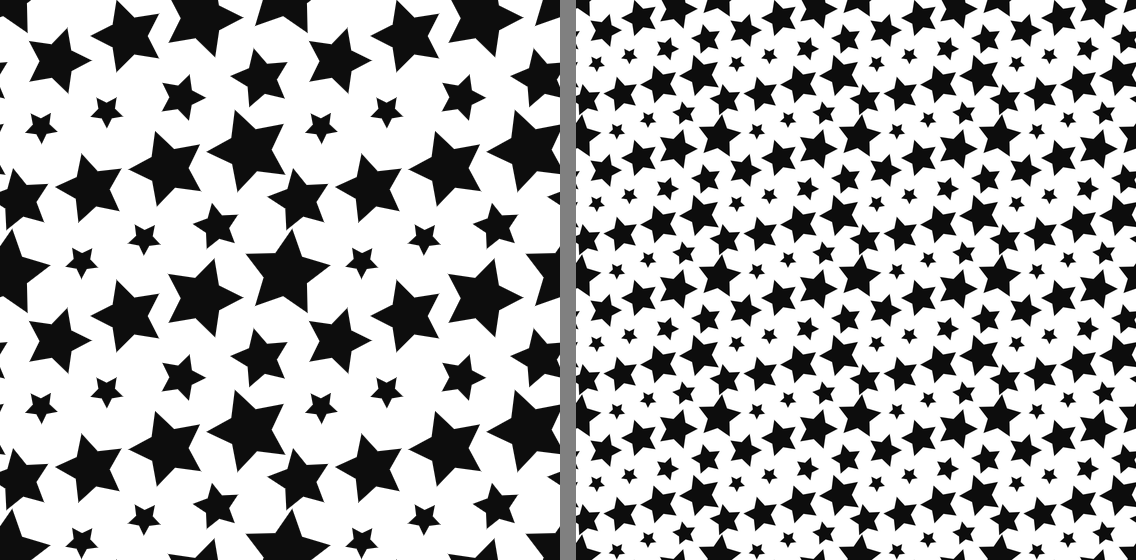
Left: one tile. Right: repeated 2 by 2.
This pattern is drawn by a three.js fragment shader. Its source:

```glsl
varying vec2 vUv;

const float N = 15.0;
const float REPEATS = 2.0;
const float EDGE = 0.0019;
const float TAU = 6.2831853;
const vec3 PAPER = vec3(1.0);
const vec3 INK = vec3(0.05);

vec3 hash3(float n) {
  vec3 p = fract(n * vec3(0.1031, 0.1030, 0.0973));
  p += dot(p, p.yzx + 33.33);
  return fract((p.xxy + p.yzz) * p.zyx);
}

// Shortest offset on a tile that wraps
vec2 wrapOffset(vec2 d) {
  return d - floor(d + 0.5);
}

// Size order from largest to smallest, shuffled along the lattice
float starRank(float id) {
  return mod(id * 7.0, N);
}

// Nine large stars of falling size, two medium, four small
float starRadius(float rank) {
  if (rank > 10.5) return 0.061;
  if (rank > 8.5) return 0.087;
  return mix(0.161, 0.111, rank / 8.0);
}

// Most stars lean left, every fourth one right, the small ones point down
float starTurn(float rank, float wobble) {
  float lean = 0.38 - 0.02 * rank;
  if (rank < 0.5) lean = -0.1;
  if (abs(mod(rank, 4.0) - 2.0) < 0.5) lean = -0.31;
  if (rank > 10.5) lean = 0.5 * TAU;
  return 0.25 * TAU + lean + (wobble - 0.5) * 0.08;
}

// Shift along one lattice direction, away from the larger neighbour
vec2 makeRoom(float id, float hop, vec2 direction) {
  float ahead = starRadius(starRank(id + hop));
  float behind = starRadius(starRank(id - hop + N));
  return 0.25 * (behind - ahead) * direction;
}

// Point of a near-hexagonal wrapping lattice, loosened by sizes and jitter
vec2 starCentre(float id, vec2 jitter) {
  vec2 site = vec2(id, mod(id * 4.0, N)) / N;
  site += makeRoom(id, 1.0, vec2(0.243, 0.970));
  site += makeRoom(id, 4.0, vec2(0.970, 0.243));
  site += makeRoom(id, 3.0, vec2(0.707, -0.707));
  return site + (jitter - 0.5) * 0.03;
}

// Signed distance to the edge lines of a five-pointed star
float starDistance(vec2 p, float radius, float turn) {
  float sector = TAU / 5.0;
  float a = mod(atan(p.y, p.x) - turn + 0.5 * sector, sector) - 0.5 * sector;
  vec2 q = length(p) * vec2(cos(a), abs(sin(a)));
  vec2 tip = vec2(1.0, 0.0);
  vec2 notch = 0.51 * vec2(cos(0.5 * sector), sin(0.5 * sector));
  vec2 side = notch - tip;
  return dot(q - radius * tip, normalize(vec2(side.y, -side.x)));
}

void main() {
  vec2 p = vUv * REPEATS;
  float edge = EDGE * REPEATS;
  float d = 1.0;

  // Union of the stars whose circle covers this point
  for (int i = 0; i < 15; i++) {
    float id = float(i);
    float rank = starRank(id);
    float radius = starRadius(rank);
    vec3 rnd = hash3(id + 17.0);
    vec2 local = wrapOffset(p - starCentre(id, rnd.xy));
    if (length(local) < radius + edge) {
      d = min(d, starDistance(local, radius, starTurn(rank, rnd.z)));
    }
  }

  float cover = clamp(0.5 - d / edge, 0.0, 1.0);
  gl_FragColor = vec4(mix(PAPER, INK, cover), 1.0);
}
```
